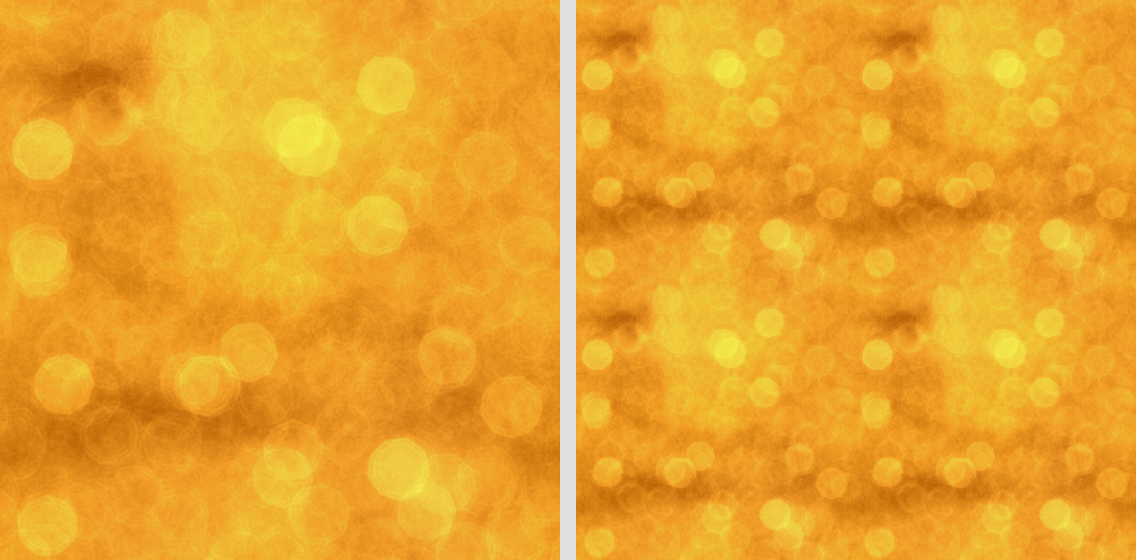
Left, the tile; right, the same tile 2 across and 2 down.
A WebGL 2 fragment shader for this background:

```glsl
#version 300 es
precision highp float;
precision highp int;
// Golden bokeh: soft nine-sided light discs over a cloudy amber ground.
// A single tone is summed from wrapped glows, wrapping noise and jittered
// grids of discs, then turned into an amber-to-yellow colour.
uniform vec2 u_resolution;
out vec4 fragColor;

const float PI = 3.14159265;

// Integer hash of a wrapped cell and a seed, three values in 0..1
vec3 hash(ivec2 cell, ivec2 cells, int seed) {
  ivec2 wrapped = (cell + 4 * cells) % cells;
  uvec3 v = uvec3(wrapped, seed) * 1664525u + 1013904223u;
  v.x += v.y * v.z; v.y += v.z * v.x; v.z += v.x * v.y;
  v ^= v >> 16u;
  v.x += v.y * v.z; v.y += v.z * v.x; v.z += v.x * v.y;
  return vec3(v >> 8u) / 16777216.0;
}

// Value noise that wraps after a whole number of cells
float noise(vec2 p, ivec2 cells, int seed) {
  vec2 q = p * vec2(cells);
  ivec2 i = ivec2(floor(q));
  vec2 f = fract(q);
  f = f * f * (3.0 - 2.0 * f);
  return mix(mix(hash(i, cells, seed).x, hash(i + ivec2(1, 0), cells, seed).x, f.x),
             mix(hash(i + ivec2(0, 1), cells, seed).x, hash(i + 1, cells, seed).x, f.x), f.y);
}

float fbm(vec2 p, ivec2 cells, int seed) {
  float sum = 0.0, weight = 0.5;
  for (int k = 0; k < 5; k++) {
    sum += weight * noise(p, cells, seed + k);
    cells *= 2;
    weight *= 0.5;
  }
  return sum;
}

// Smooth elliptical glow that repeats with the canvas
float glow(vec2 p, vec2 centre, vec2 size) {
  vec2 d = sin(PI * (p - centre)) / (PI * size);
  return exp(-dot(d, d));
}

float line(float d, float width) {
  return exp(-d * d / (width * width));
}

// Fill (x) and rim (y) of one rounded nonagon
vec2 disc(vec2 q, float radius, float turn) {
  float side = 2.0 * PI / 9.0;
  float angle = mod(atan(q.y, q.x) + turn, side) - 0.5 * side;
  float d = length(q) * mix(1.0, cos(angle) / cos(0.25 * side), 0.8) - radius;
  float fill = 1.0 - smoothstep(-0.01, 0.005, d);
  float rim = line(d + 0.003, 0.0034) + 0.5 * line(d + 0.0112, 0.0024)
            + 0.25 * line(d - 0.006, 0.0024);
  return vec2(fill, rim);
}

// Light added by one layer of scattered discs, each with a faint ghost
float discs(vec2 p, int cells, int seed) {
  float light = 0.0;
  ivec2 base = ivec2(floor(p * float(cells)));
  for (int y = -1; y <= 1; y++)
    for (int x = -1; x <= 1; x++) {
      ivec2 cell = base + ivec2(x, y);
      vec3 place = hash(cell, ivec2(cells), seed), look = hash(cell, ivec2(cells), seed + 50);
      vec2 q = p - (vec2(cell) + place.xy) / float(cells);
      float radius = 0.052 + 0.004 * look.y;
      float power = 0.012 + 0.145 * pow(place.z, 6.5);
      vec2 ghostShift = 0.045 * (look.xz - 0.5);
      vec2 body = disc(q, radius, look.x);
      vec2 ghost = disc(q + ghostShift, radius, look.x);
      light += body.x * power * (1.0 - 0.2 * length(q) / radius)
             + body.y * (0.026 + 0.36 * power)
             + ghost.x * 0.18 * power + ghost.y * (0.009 + 0.15 * power);
    }
  return light;
}

void main() {
  vec2 p = gl_FragCoord.xy / u_resolution;
  vec2 drift = vec2(fbm(p, ivec2(5), 1), fbm(p, ivec2(5), 11)) - 0.48;
  vec2 soft = p + 0.2 * drift;

  // Cloudy ground: yellow pool, dark bands, horizontal shadows
  float pool = smoothstep(0.05, 0.75, glow(soft, vec2(0.48, 0.71), vec2(0.23, 0.25)));
  float tone = 0.583 + 0.148 * pool;
  tone -= 0.23 * glow(soft, vec2(0.14, 0.84), vec2(0.13, 0.06));
  tone -= 0.19 * glow(soft, vec2(0.34, 0.26), vec2(0.28, 0.055));
  tone -= 0.09 * glow(soft, vec2(0.54, 0.39), vec2(0.18, 0.06));
  tone += 0.24 * (fbm(p, ivec2(4, 6), 21) - 0.48);
  tone -= 0.07 * smoothstep(0.6, 0.95, noise(soft, ivec2(5, 10), 31));

  // Scattered discs, their edges wavering slightly
  vec2 waver = vec2(noise(p, ivec2(40), 35), noise(p, ivec2(40), 36)) - 0.5;
  vec2 spot = p + vec2(0.357, 0.202) + 0.003 * waver;
  float light = 0.0;
  for (int k = 0; k < 3; k++) light += discs(spot, 6 + k, 100 + 7 * k);
  tone += light * (0.9 + 0.15 * pool);

  // Streaks, thin wisps, mottling and grain
  tone += 0.04 * (noise(soft, ivec2(44, 9), 41) - 0.5);
  float wisp = abs(fbm(soft, ivec2(18, 14), 45) - 0.48);
  tone += 0.022 * line(wisp, 0.03);
  tone += 0.03 * (noise(p, ivec2(75, 60), 50) - 0.5);
  tone += 0.03 * (noise(p, ivec2(128), 51) - 0.5) + 0.045 * (noise(p, ivec2(256), 52) - 0.5);
  tone -= 0.5 * max(tone - 0.79, 0.0);

  // Amber to yellow, led by the green channel
  float red = min(0.80 + 0.93 * (tone - 0.46), 0.94) + 0.12 * max(tone - 0.78, 0.0);
  float blue = 0.065 + 0.53 * (tone - 0.46) - 0.015 * pool + 0.03 * (noise(p, ivec2(4), 61) - 0.5);
  fragColor = vec4(clamp(vec3(red, tone, blue), 0.0, 1.0), 1.0);
}
```
